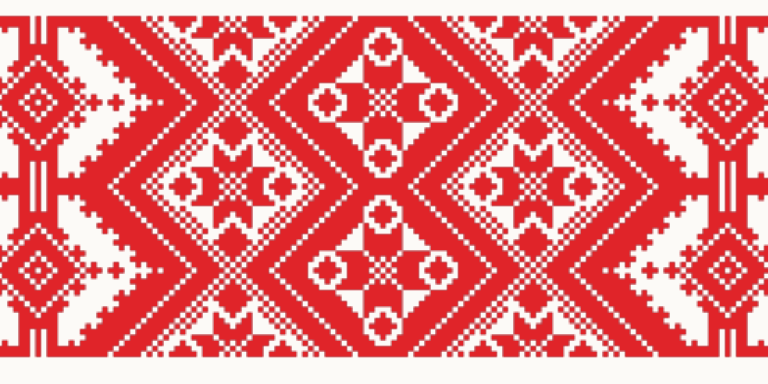
Write a Shadertoy shader that draws this pattern.

```glsl
// Red and white cross-stitch band of diamonds, zigzags and toothed leaves.

const vec3 RED = vec3(0.88, 0.14, 0.16);
const vec3 CLOTH = vec3(0.99, 0.98, 0.97);
const vec3 FRINGE = vec3(0.8, 0.3, 0.25);     // darkening of red stitch edges
const vec2 CENTER = vec2(0.9974, 0.5143);     // in canvas heights
const vec2 STITCH = vec2(0.01448, 0.01456);   // one stitch, in canvas heights
const float HALF_ROWS = 30.0;                 // rows above and below the middle
const float HALF_REPEAT = 62.0;               // stitches from center to side axis
const float SIDE_AXIS = 27.0;                 // column of the side diamonds
const float HALF_DIAMOND = 15.0;
const float ZIGZAG = 22.0;                    // zigzag distance from a side diamond
const float BLUR = 0.5;                       // edge softness, in stitches
const int SAMPLES = 4;

float diamond(vec2 c) { return abs(c.x) + abs(c.y); }

// Eight-sided ring, seven stitches wide
bool ring(vec2 c) {
    float d = diamond(c);
    return d > 2.5 && d < 4.5 && max(abs(c.x), abs(c.y)) < 3.5;
}

// Diagonal cross with checked heart and four corner triangles
bool star(vec2 c) {
    float d = c.x + c.y;
    bool arms = abs(c.x - c.y) < 0.5 && d < 9.0;
    bool heart = abs(d - 2.0) < 0.5;
    bool corner = min(c.x, c.y) > 3.5 && d < 12.5;
    return arms || heart || corner;
}

bool centerMotif(vec2 c) {
    return star(c) || ring(c - vec2(10.0, 0.0)) || ring(c - vec2(0.0, 10.0));
}

bool sideMotif(vec2 c) {
    float d = diamond(c);
    float rise = c.y - c.x;
    bool border = abs(abs(d - HALF_DIAMOND) - 1.0) < 0.5;
    bool chevron = rise > 4.5 && rise < 6.5 && c.x < 4.5 && c.y < 10.5;
    return border || chevron || star(c) || ring(c - vec2(9.0, 0.0));
}

// Arrow-shaped leaf with teeth on both edges and a cross-shaped hole
bool leaf(vec2 c) {
    float d = c.x + c.y;
    bool tooth = mod(c.x - c.y, 6.0) < 2.5;
    bool body = d > (tooth ? 9.5 : 11.5) && d < (tooth ? 20.5 : 18.5);
    bool hole = diamond(c - vec2(14.0, 0.0)) < 1.5;
    bool dot1 = diamond(c - vec2(22.0, 0.0)) < 0.5;
    return (body && !hole && c.x > 3.5 && c.y < 13.5) || dot1;
}

// Nested diamonds on the side axis, with paired bars between them
bool axisMotif(vec2 c) {
    float d = diamond(c);
    bool nested = d < 0.5 || abs(d - 3.0) < 0.5 || abs(d - 8.0) < 0.5;
    bool bars = abs(c.x - 1.0) < 0.5 && c.y > 10.5;
    return nested || bars;
}

// 1 for white cloth, 0 for red thread
float whiteAt(vec2 p) {
    vec2 cell = abs(floor((p - CENTER) / STITCH + 0.5));
    if (cell.y > HALF_ROWS) return 1.0;

    // Fold the grid onto one quarter of each motif
    float fromAxis = abs(mod(cell.x, 2.0 * HALF_REPEAT) - HALF_REPEAT);
    float column = HALF_REPEAT - fromAxis;
    float row = abs(mod(cell.y, 2.0 * HALF_DIAMOND) - HALF_DIAMOND);
    vec2 side = vec2(abs(column - SIDE_AXIS), HALF_DIAMOND - row);
    float d = diamond(side);

    bool white = abs(d - ZIGZAG) < 0.5;
    if (d < ZIGZAG) white = white || sideMotif(side);
    else if (column < SIDE_AXIS) white = white || centerMotif(vec2(column, row));
    else {
        vec2 c = vec2(fromAxis, row);
        white = white || leaf(c) || axisMotif(c);
    }
    return white ? 1.0 : 0.0;
}

void mainImage(out vec4 fragColor, in vec2 fragCoord) {
    vec2 p = fragCoord / iResolution.y;
    vec2 footprint = max(STITCH * BLUR, vec2(1.0 / iResolution.y));

    // Average over a small footprint for soft stitch edges
    float white = 0.0;
    for (int j = 0; j < SAMPLES; j++)
        for (int i = 0; i < SAMPLES; i++) {
            vec2 offset = (vec2(i, j) + 0.5) / float(SAMPLES) - 0.5;
            white += whiteAt(p + offset * footprint);
        }
    white /= float(SAMPLES * SAMPLES);

    float red = 1.0 - white;
    vec3 color = mix(RED, CLOTH, white) - FRINGE * white * red * red;
    fragColor = vec4(color, 1.0);
}
```
